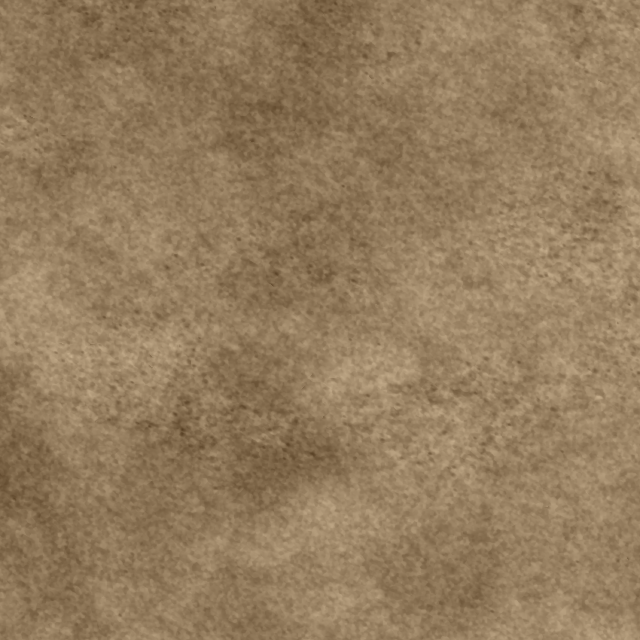
Write a Shadertoy shader that draws this texture.

```glsl
// Weathered tan parchment: soft brown blotches under a fine slanted grain,
// with patches of lit relief and small dark pits. All of the noise is cellular:
// random cell values blended smoothly, or distances to jittered cell points.

const vec3  MID_TAN      = vec3(0.583, 0.490, 0.369);
const vec3  TONE_TINT    = vec3(1.0, 1.0, 0.95);   // how brightness shifts each channel
const float BLOTCH_SCALE = 4.4;
const float BLOTCH_DEPTH = 0.074;
const float BLOTCH_ANGLE = -0.25;
const float GRAIN_SCALE  = 50.0;
const float GRAIN_DEPTH  = 0.034;
const float GRAIN_ANGLE  = -0.55;
const float GRAIN_STRETCH = 1.45;
const float SPECKLE_SCALE = 210.0;
const float SPECKLE_DEPTH = 0.042;
const float RELIEF_DEPTH = 0.050;
const vec2  LIGHT_STEP   = vec2(-0.0020, 0.0030);
const float PIT_SCALE    = 105.0;
const float PIT_DEPTH    = 0.10;

vec3 hash3(vec2 cell) {
    vec3 q = fract(vec3(cell.xyx) * vec3(0.1031, 0.1030, 0.0973));
    q += dot(q, q.yxz + 33.33);
    return fract((q.xxy + q.yzz) * q.zyx);
}

// Turns by an angle and shortens the first axis, so features stretch along it.
vec2 slant(vec2 p, float angle, float stretch) {
    float c = cos(angle), s = sin(angle);
    return vec2((c * p.x + s * p.y) / stretch, c * p.y - s * p.x);
}

// Smooth cellular noise in -1..1: cell values weighted by closeness.
float cellNoise(vec2 p) {
    vec2 base = floor(p);
    float total = 0.0, weights = 0.0;
    for (int y = -1; y <= 1; y++)
    for (int x = -1; x <= 1; x++) {
        vec2 cell = base + vec2(x, y);
        vec3 rnd = hash3(cell + 100.0);
        vec2 d = cell + rnd.xy - p;
        float w = exp(-5.0 * dot(d, d));
        total += w * (2.0 * rnd.z - 1.0);
        weights += w;
    }
    return total / weights;
}

// Broad light and dark clouds with ragged edges.
float blotches(vec2 uv) {
    vec2 warp = vec2(cellNoise(uv * 15.0 + 5.0), cellNoise(uv * 15.0 + 41.0));
    vec2 p = slant(uv + 0.025 * warp, BLOTCH_ANGLE, 1.35) * BLOTCH_SCALE;
    return cellNoise(p)
         + 0.70 * cellNoise(p * 2.2 + 17.0)
         + 0.50 * cellNoise(p * 4.9 + 31.0);
}

// Fine slanted fibres, finest layer strongest.
float grain(vec2 uv) {
    vec2 p = slant(uv, GRAIN_ANGLE, GRAIN_STRETCH) * GRAIN_SCALE;
    return 0.8 * cellNoise(p)
         + 1.1 * cellNoise(p * 2.1 + 23.0)
         + 1.4 * cellNoise(p * 4.0 + 59.0);
}

// Bumpy surface whose slope toward the light gives the relief.
float bumps(vec2 uv) {
    vec2 p = slant(uv, GRAIN_ANGLE, 1.5) * 75.0;
    return cellNoise(p + 71.0) + 0.6 * cellNoise(p * 2.0 + 83.0);
}

// Sparse oval pits of varied size; more of them where density is high.
float pits(vec2 uv, float density) {
    vec2 p = slant(uv, GRAIN_ANGLE, 1.5) * PIT_SCALE;
    vec2 base = floor(p);
    float dark = 0.0;
    for (int y = -1; y <= 1; y++)
    for (int x = -1; x <= 1; x++) {
        vec2 cell = base + vec2(x, y);
        vec3 rnd = hash3(cell + 300.0);
        float present = step(rnd.z, density);
        float radius = mix(0.30, 0.70, fract(rnd.z * 57.0));
        float d = length(cell + rnd.xy - p);
        dark = max(dark, present * (1.0 - smoothstep(0.1 * radius, radius, d)));
    }
    return dark;
}

void mainImage(out vec4 fragColor, in vec2 fragCoord) {
    vec2 uv = fragCoord / iResolution.y;

    // Rough patches carry the strongest relief and most of the pits.
    float patches = cellNoise(slant(uv, BLOTCH_ANGLE, 1.6) * 7.0 + 11.0)
                  + 0.5 * cellNoise(uv * 19.0 + 47.0);
    float rough = smoothstep(-0.1, 0.9, patches);

    float tone = BLOTCH_DEPTH * blotches(uv);
    tone += GRAIN_DEPTH * mix(0.85, 1.15, rough) * grain(uv);
    tone += SPECKLE_DEPTH * cellNoise(uv * SPECKLE_SCALE + 7.0);
    tone += RELIEF_DEPTH * mix(0.25, 1.0, rough) * (bumps(uv) - bumps(uv + LIGHT_STEP));
    tone -= PIT_DEPTH * pits(uv, mix(0.004, 0.16, rough));

    // Lit lower rims beside the pits.
    tone += 0.25 * PIT_DEPTH * rough * pits(uv + 1.3 * LIGHT_STEP, 0.16);

    fragColor = vec4(MID_TAN + tone * TONE_TINT, 1.0);
}
```
